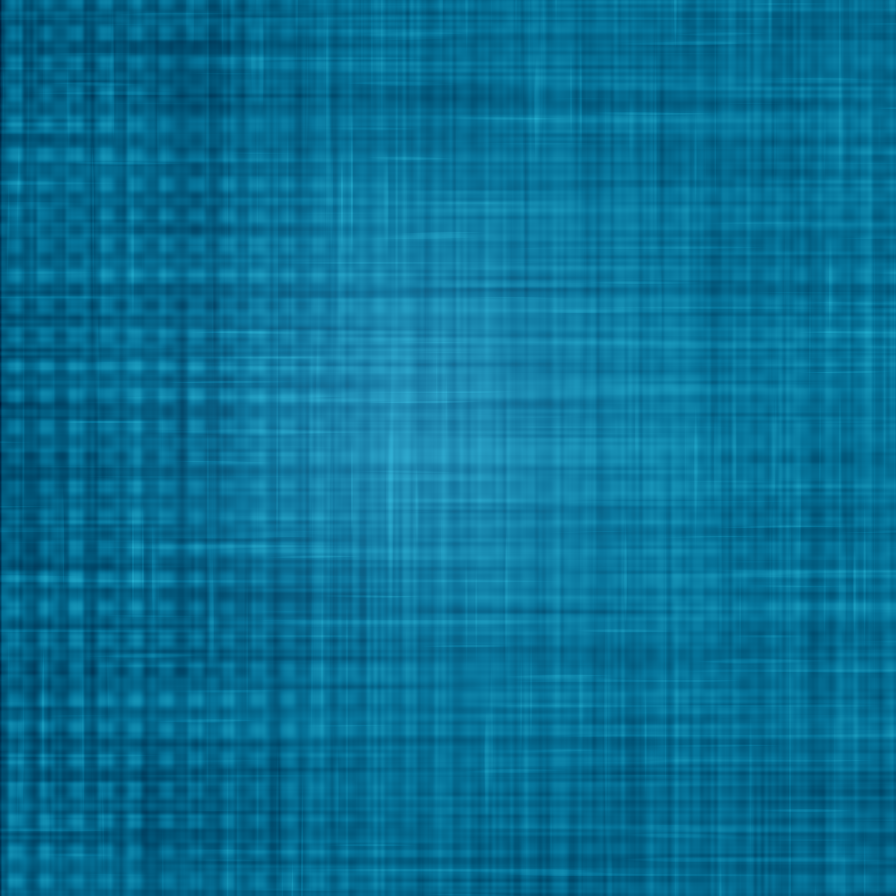
A WebGL 1 fragment shader for this texture:

```glsl
precision highp float;
// Blue woven cloth: long thin streaks of stretched value noise run across
// and up the canvas, over a soft grid of square bumps that is strongest at
// the left, all lit by a pale glow near the middle and a wider one beside it.

uniform vec2 u_resolution;

// Colours of the tone ramp: 0 is dark, 0.5 is mid, 1 is light
const vec3 DARK_BLUE  = vec3(0.005, 0.36, 0.50);
const vec3 MID_BLUE   = vec3(0.02, 0.46, 0.61);
const vec3 LIGHT_BLUE = vec3(0.07, 0.56, 0.70);
const vec3 GLOW_TINT  = vec3(0.07, 0.015, 0.03);

// Light
const float BASE_TONE = 0.24;
const vec2  GLOW_CENTRE = vec2(0.46, 0.54);
const float GLOW_RADIUS = 0.22;
const float GLOW_TONE = 0.42;
const vec2  WIDE_CENTRE = vec2(0.68, 0.58);
const float WIDE_RADIUS = 0.42;
const float WIDE_TONE = 0.36;
const float SHADE_X = 0.23;
const float SHADE_WIDTH = 0.09;
const float SHADE_TONE = 0.13;
const float EDGE_WIDTH = 0.003;

// Weave: x is streaks per canvas along the thread, y is across it
const vec2  FINE_THREADS   = vec2(5.0, 250.0);
const vec2  MEDIUM_THREADS = vec2(4.0, 120.0);
const vec2  COARSE_THREADS = vec2(3.0, 48.0);
const float FINE_TONE = 0.46;
const float MEDIUM_TONE = 0.38;
const float COARSE_TONE = 0.30;
const float SPARK_TONE = 0.40;

// Grid of bumps
const float GRID_CELLS = 29.6;
const float GRID_LEFT = 0.58;
const float GRID_MIDDLE = 0.16;
const float GRID_RIGHT = 0.30;

const float TAU = 6.2831853;

float hash(vec2 p) {
  return fract(sin(dot(p, vec2(127.1, 311.7))) * 43758.5453);
}

float valueNoise(vec2 p) {
  vec2 cell = floor(p);
  vec2 f = fract(p);
  f = f * f * (3.0 - 2.0 * f);
  float low  = mix(hash(cell), hash(cell + vec2(1.0, 0.0)), f.x);
  float high = mix(hash(cell + vec2(0.0, 1.0)), hash(cell + vec2(1.0, 1.0)), f.x);
  return mix(low, high, f.y);
}

// Streaks along x; each row of noise is shifted so that ends do not line up
float streaks(vec2 p, vec2 scale, float seed) {
  vec2 q = p * scale + seed;
  q.x += 3.0 * valueNoise(vec2(seed, floor(q.y) * 0.07));
  return valueNoise(q);
}

// Three widths of thread, with a few bright ones on top
float threads(vec2 p, float seed) {
  float fine   = streaks(p, FINE_THREADS, seed);
  float medium = streaks(p, MEDIUM_THREADS, seed + 17.3);
  float coarse = streaks(p, COARSE_THREADS, seed + 41.9);
  float spark  = smoothstep(0.78, 1.0, streaks(p, MEDIUM_THREADS * 1.5, seed + 73.1));
  return FINE_TONE * (fine - 0.5) + MEDIUM_TONE * (medium - 0.5)
       + COARSE_TONE * (coarse - 0.5) + SPARK_TONE * (spark - 0.05);
}

float gridBumps(vec2 p) {
  vec2 wave = 0.5 - 0.5 * cos(TAU * p * GRID_CELLS);
  wave = smoothstep(0.0, 1.0, wave);
  float strength = mix(GRID_LEFT, GRID_MIDDLE, smoothstep(0.15, 0.5, p.x));
  strength = mix(strength, GRID_RIGHT, smoothstep(0.6, 1.0, p.x));
  strength *= 0.6 + 0.8 * valueNoise(p * 9.0 + 5.0);
  return strength * (wave.x * wave.y - 0.25);
}

float gaussian(float d, float radius) {
  return exp(-d * d / (radius * radius));
}

vec3 toneRamp(float tone) {
  return tone < 0.5 ? mix(DARK_BLUE, MID_BLUE, 2.0 * tone)
                    : mix(MID_BLUE, LIGHT_BLUE, 2.0 * tone - 1.0);
}

void main() {
  vec2 p = gl_FragCoord.xy / u_resolution;

  // Light and shade
  float glow = gaussian(distance(p, GLOW_CENTRE), GLOW_RADIUS);
  float tone = BASE_TONE + GLOW_TONE * glow;
  tone += WIDE_TONE * gaussian(distance(p, WIDE_CENTRE), WIDE_RADIUS);
  tone -= SHADE_TONE * gaussian(p.x - SHADE_X, SHADE_WIDTH);

  // Cloth
  tone += threads(p, 3.7) + threads(p.yx, 131.2) + gridBumps(p);

  // Dark rim at the left
  tone -= 0.8 * (1.0 - smoothstep(0.0, EDGE_WIDTH, p.x));

  vec3 colour = toneRamp(tone) + GLOW_TINT * glow;
  gl_FragColor = vec4(clamp(colour, 0.0, 1.0), 1.0);
}
```
